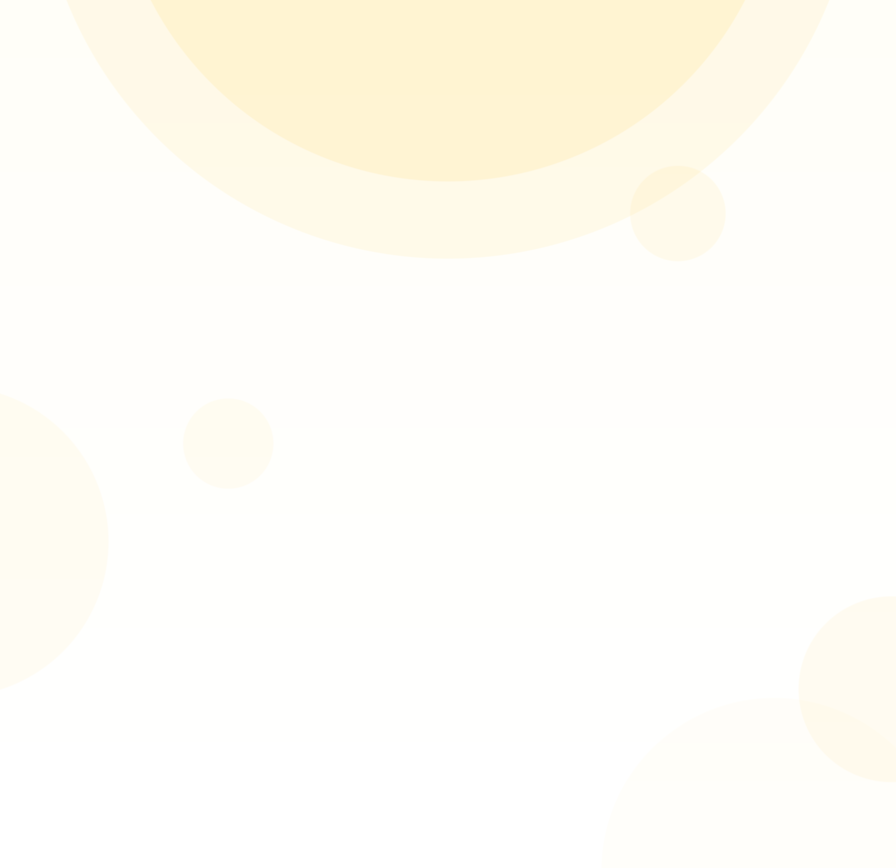
Reproduce this background procedurally as a WebGL 2 fragment shader.

```glsl
#version 300 es
precision highp float;

uniform vec2 u_resolution;
out vec4 outColor;

// Backdrop gradient
const vec3 CREAM = vec3(1.0, 0.996, 0.974);
const vec3 WHITE = vec3(1.0);
const float FADE_START = 0.08;
const float FADE_END = 0.95;

// Translucent discs: centre x, centre y, radius, opacity (canvas heights)
const vec3 GOLD = vec3(1.0, 0.84, 0.4);
const int DISC_COUNT = 7;
const vec4 DISCS[DISC_COUNT] = vec4[](
    vec4(0.516, 1.175, 0.473, 0.115),   // outer sun
    vec4(0.516, 1.176, 0.385, 0.165),   // inner sun
    vec4(0.781, 0.754, 0.055, 0.100),   // bubble on the sun rim
    vec4(0.263, 0.489, 0.052, 0.070),   // small left bubble
    vec4(-0.054, 0.376, 0.179, 0.070),  // left edge
    vec4(0.892, -0.003, 0.199, 0.035),  // lower right
    vec4(1.027, 0.206, 0.107, 0.085)    // right edge
);

// Antialiased coverage of a disc
float discMask(vec2 p, vec2 centre, float radius, float pixel) {
    float d = length(p - centre) - radius;
    return 1.0 - smoothstep(-pixel, pixel, d);
}

void main() {
    vec2 p = gl_FragCoord.xy / u_resolution.y;
    float pixel = 1.0 / u_resolution.y;

    // White at the foot, cream towards the top
    float fade = clamp((p.y - FADE_START) / (FADE_END - FADE_START), 0.0, 1.0);
    vec3 color = mix(WHITE, CREAM, fade);

    // Layer the gold discs
    for (int i = 0; i < DISC_COUNT; i++) {
        vec4 disc = DISCS[i];
        color = mix(color, GOLD, disc.w * discMask(p, disc.xy, disc.z, pixel));
    }

    outColor = vec4(color, 1.0);
}
```
